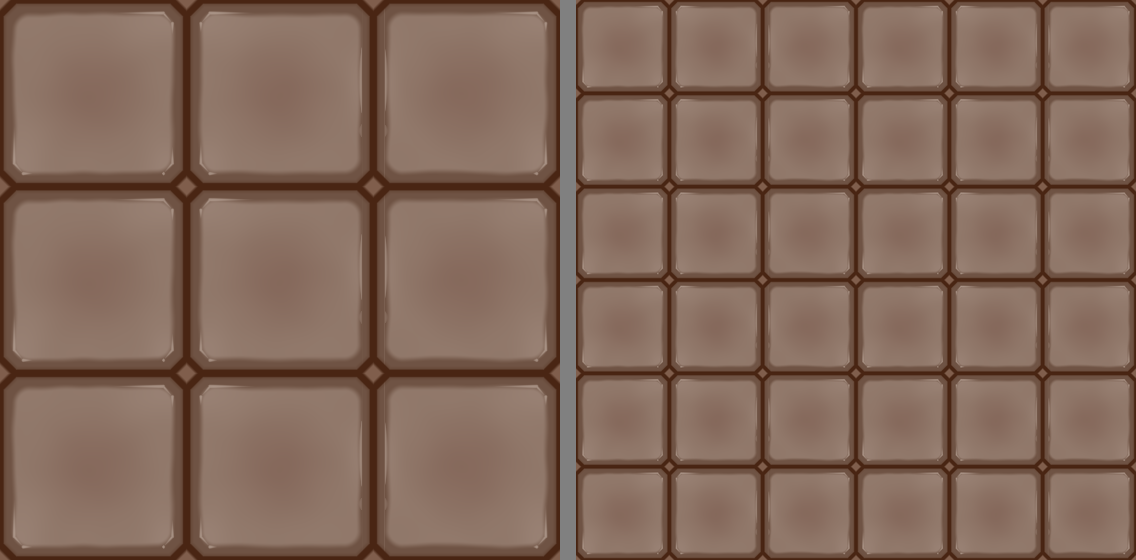
Left, the tile; right, the same tile 2 across and 2 down.
Give the GLSL for this texture, as a Shadertoy shader.

```glsl
// Glossy square tiles with clipped corners, dark grooves and small diamonds between them.

const float TILES = 3.0;
const float NOISE_CELLS = 5.0;       // noise lattice cells per tile

const vec3 GROOVE  = vec3(0.285, 0.145, 0.075);
const vec3 DIAMOND = vec3(0.50, 0.37, 0.30);
const vec3 BEVEL   = vec3(0.435, 0.325, 0.265);
const vec3 CENTRE  = vec3(0.525, 0.412, 0.360);
const vec3 FACE    = vec3(0.568, 0.472, 0.417);
const vec3 GLOW    = vec3(0.620, 0.530, 0.480);
const vec3 SHINE   = vec3(0.710, 0.630, 0.580);

// Corner glints: xy = which corner, zw = arm lengths along x and y
const int GLINTS = 7;
const int GLINT_COLUMN[GLINTS] = int[](0, 0, 0, 1, 1, 2, 2);
const vec4 GLINT[GLINTS] = vec4[](
    vec4( 1,  1, 0.27, 0.06), vec4(-1, -1, 0.05, 0.20), vec4(1, -1, 0.01, 0.09),
    vec4(-1,  1, 0.24, 0.05), vec4(-1, -1, 0.04, 0.12),
    vec4( 1,  1, 0.23, 0.05), vec4( 1, -1, 0.02, 0.17));

vec2 gradient(vec2 cell, vec2 period) {
    cell = mod(cell, period);
    float angle = 6.2832 * fract(sin(dot(cell, vec2(12.99, 78.23))) * 437.58);
    return vec2(cos(angle), sin(angle));
}

// Gradient noise that wraps after the given period
float noise(vec2 p, vec2 period) {
    vec2 i = floor(p), f = fract(p);
    vec2 u = f * f * f * (f * (f * 6.0 - 15.0) + 10.0);
    vec2 e = vec2(1, 0);
    float low  = mix(dot(gradient(i, period), f),
                     dot(gradient(i + e.xy, period), f - e.xy), u.x);
    float high = mix(dot(gradient(i + e.yx, period), f - e.yx),
                     dot(gradient(i + e.xx, period), f - e.xx), u.x);
    return mix(low, high, u.y);
}

float roundedBox(vec2 p, float halfSize, float radius) {
    vec2 q = abs(p) - halfSize + radius;
    return length(max(q, 0.0)) + min(max(q.x, q.y), 0.0) - radius;
}

float clippedSquare(vec2 p, float halfSize, float cut) {
    vec2 a = abs(p);
    return max(max(a.x, a.y) - halfSize, (a.x + a.y - 1.0 + cut) * 0.7071);
}

// Stroke that thins and fades from a to b
float taper(vec2 p, vec2 a, vec2 b, float width, float soft) {
    vec2 ab = b - a;
    float h = clamp(dot(p - a, ab) / dot(ab, ab), 0.0, 1.0);
    float d = length(p - a - ab * h) - width * (1.0 - h);
    return smoothstep(soft, -soft, d) * (1.0 - h * h);
}

// Bent glint around a corner; q is measured inward from that corner
float cornerGlint(vec2 q, vec2 arms, float soft) {
    vec2 top = vec2(0.125, 0.070), side = vec2(0.076, 0.125);
    float along = taper(q, top, top + vec2(arms.x, 0), 0.008, soft);
    float down = taper(q, side, side + vec2(0, arms.y), 0.007, soft);
    vec2 strong = arms.x > arms.y ? top : side;
    vec2 weak = arms.x > arms.y ? side : top;
    return max(max(along, down), taper(q, strong, weak, 0.006, soft));
}

// Upright spindle, crisp on its outer side and fading inward
float sideGlint(vec2 q, float middle, float halfLength, float soft) {
    float t = (q.y - middle) / halfLength;
    float width = 0.020 * max(1.0 - t * t, 0.0);
    float x = q.x - 0.062;
    return smoothstep(-soft, soft, x) * (1.0 - smoothstep(0.0, width + 0.001, x));
}

void mainImage(out vec4 fragColor, in vec2 fragCoord) {
    vec2 grid = fragCoord / iResolution.xy * TILES;
    vec2 p = fract(grid) - 0.5;
    int column = int(mod(floor(grid.x), TILES));
    float soft = max(TILES / iResolution.y, 0.005);

    // Every row repeats; the wobble differs between columns
    vec2 period = vec2(TILES, 1.0) * NOISE_CELLS;
    float wobble = noise(grid * NOISE_CELLS, period);

    // Glossy face and its soft bevel
    float face = roundedBox(p, 0.428, 0.085) + 0.014 * wobble;
    vec3 faceColor = mix(CENTRE, FACE, smoothstep(0.0, 0.42, length(p)));
    faceColor += 0.008 * wobble;

    // Highlights of this column
    float shine = 0.0, glow = 0.0;
    for (int i = 0; i < GLINTS; i++) {
        if (GLINT_COLUMN[i] != column) continue;
        vec2 q = 0.5 - p * GLINT[i].xy;
        shine = max(shine, cornerGlint(q, GLINT[i].zw, soft));
        vec2 spread = (q - 0.11) / (0.10 + 0.5 * GLINT[i].zw);
        glow = max(glow, exp(-dot(spread, spread)));
    }
    if (column > 0) {
        vec2 q = vec2(0.5 + (column == 1 ? -p.x : p.x), p.y);
        shine = max(shine, sideGlint(q, 0.07, 0.18, soft));
        shine = max(shine, 0.5 * sideGlint(q, -0.20, 0.035, soft));
        vec2 spread = (q - vec2(0.08, 0.05)) / vec2(0.06, 0.2);
        glow = max(glow, 0.7 * exp(-dot(spread, spread)));
    }
    faceColor = mix(faceColor, GLOW, 0.55 * glow);

    vec3 color = mix(BEVEL, faceColor, smoothstep(0.016, -0.024, face));
    color = mix(color, SHINE, 0.75 * shine);

    // Dark groove around the tile, diamonds where grooves cross
    float tile = clippedSquare(p, 0.480, 0.108);
    color = mix(color, GROOVE, 0.22 * smoothstep(-0.022, 0.0, tile));
    color = mix(color, GROOVE, smoothstep(-soft, soft, tile));
    float corner = 1.0 - abs(p.x) - abs(p.y);
    color = mix(color, DIAMOND, smoothstep(0.066, 0.038, corner));

    fragColor = vec4(color, 1.0);
}
```
